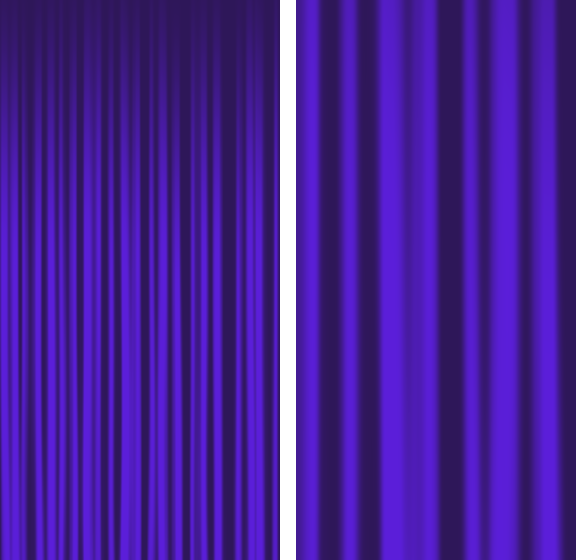
Left, the full canvas; right, a detail of the centre.
A WebGL 1 fragment shader for this texture:

```glsl
precision highp float;
// A hanging violet curtain: 22 soft vertical pleats across, one drop down.
// Each pleat is a lopsided bell of light with a rhythmic width and brightness;
// gradient noise creases and sways the cloth, and light fades towards the rail.

uniform vec2 u_resolution;

const float PLEATS = 22.0;
const float SPACING = 0.04635;
const vec3 SHADOW = vec3(0.182, 0.090, 0.350);
const vec3 SHEEN = vec3(0.355, 0.118, 0.850);

vec2 hashGradient(vec2 cell) {
  float h = fract(sin(dot(cell, vec2(127.1, 311.7))) * 4375.85);
  float angle = 6.2832 * h;
  return vec2(cos(angle), sin(angle));
}

float gradientNoise(vec2 p) {
  vec2 cell = floor(p);
  vec2 f = p - cell;
  vec2 s = f * f * f * (f * (f * 6.0 - 15.0) + 10.0);
  float a = dot(hashGradient(cell), f);
  float b = dot(hashGradient(cell + vec2(1.0, 0.0)), f - vec2(1.0, 0.0));
  float c = dot(hashGradient(cell + vec2(0.0, 1.0)), f - vec2(0.0, 1.0));
  float d = dot(hashGradient(cell + vec2(1.0, 1.0)), f - vec2(1.0, 1.0));
  return mix(mix(a, b, s.x), mix(c, d, s.x), s.y);
}

// Swings between -1 (full pleat) and 1 (slim, dim pleat)
float pleatRhythm(float index) {
  return cos(1.933 * (index - 2.0));
}

// Even spacing, bunched to the left, with one wider gap near the right
float pleatCentre(float index, float rhythm) {
  float bunching = -0.0273 * sin(3.1416 * index / (PLEATS - 1.0));
  float unevenness = 0.00104 * (index - 9.0) * rhythm;
  float gap = 0.0156 * exp(-(index - 18.5) * (index - 18.5));
  return 0.008 + SPACING * index + bunching + unevenness + gap;
}

// Bell with a steeper flank on one side, chosen by the sign of skew
float bell(float x, float centre, float width, float skew) {
  float d = (x - centre) / width;
  d *= 1.0 + skew * clamp(d, -1.0, 1.0);
  return exp(-d * d);
}

// Combined highlight of all pleats
float pleatLight(vec2 uv) {
  float hang = 1.0 - uv.y;
  float unlit = 1.0;
  for (float i = -1.0; i <= PLEATS; i += 1.0) {
    float rhythm = pleatRhythm(i);
    float sway = gradientNoise(vec2(i * 3.37 + 0.4, uv.y * 1.6));
    float centre = pleatCentre(i, rhythm) + 0.020 * sway * hang * hang;
    float width = (0.0150 - 0.0026 * rhythm) * (0.94 + 0.16 * hang);
    float tone = 0.84 - 0.13 * rhythm;
    float skew = 0.25 * sin(2.4 * i);
    unlit *= 1.0 - tone * bell(uv.x, centre, width, skew);
  }
  return 1.0 - unlit;
}

void main() {
  vec2 uv = gl_FragCoord.xy / u_resolution;

  // Folds emerge below the rail, some sooner than others
  float reach = 0.10 * gradientNoise(vec2(uv.x * 17.0, 3.5));
  float drop = 1.0 - smoothstep(0.50, 1.08, uv.y + reach);

  // Creases within the pleats, then a steeper turn from shade to sheen
  float light = pleatLight(uv);
  light += 0.22 * gradientNoise(vec2(uv.x * 75.0, uv.y * 1.3 + 0.3));
  light = smoothstep(0.10, 0.88, light);

  // Shaded right selvedge
  light *= 1.0 - 0.8 * smoothstep(0.985, 1.0, uv.x);

  vec3 colour = mix(SHADOW, SHEEN, clamp(light * drop, 0.0, 1.0));
  gl_FragColor = vec4(colour, 1.0);
}
```
